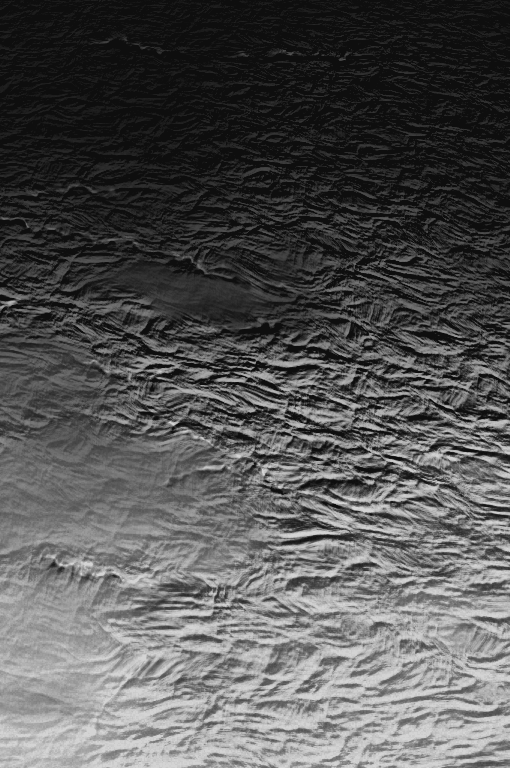
Give the GLSL for this texture, as a WebGL 1 fragment shader.

```glsl
precision highp float;
uniform vec2 u_resolution;

const float NEAR_SIZE = 0.034;   // wave size at the bottom edge
const float FAR_SIZE = 0.010;    // wave size at the top edge
const float STRETCH = 2.0;       // wave width over height
const float RELIEF = 7.0;        // strength of slope lighting
const float OCTAVE_FADE = 0.59;
const float DARKEST = 0.055;
const float BRIGHTEST = 0.83;
const float GRAIN = 0.07;

float hash(vec2 p) {
  vec3 q = fract(vec3(p.xyx) * 0.1031);
  q += dot(q, q.yzx + 33.33);
  return fract((q.x + q.y) * q.z);
}

float noise(vec2 p) {
  vec2 i = floor(p), f = fract(p);
  f = f * f * f * (f * (f * 6.0 - 15.0) + 10.0);
  return mix(mix(hash(i), hash(i + vec2(1.0, 0.0)), f.x),
             mix(hash(i + vec2(0.0, 1.0)), hash(i + vec2(1.0, 1.0)), f.x), f.y);
}

float waveSize(float y) {
  return mix(NEAR_SIZE, FAR_SIZE, y);
}

// Ridged, warped noise on a receding plane
float waveHeight(vec2 p) {
  float tilt = mix(-0.10, 0.13, smoothstep(0.0, 0.5, p.y)) * (1.0 - 0.7 * smoothstep(0.6, 0.9, p.y));
  p.y += tilt * (p.x - 0.33);
  float size = waveSize(p.y);
  vec2 q = vec2((p.x - 0.33) / (size * STRETCH), -log(size) / (NEAR_SIZE - FAR_SIZE)) + 60.0;
  q += 0.9 * vec2(noise(q * 0.37), noise(q * 0.37 + 17.3));
  q += vec2(0.5, 0.6) * vec2(noise(q * 0.9 + 31.0), noise(q * 0.9 + 5.0));
  float height = 0.0, amp = 0.5, turn = 0.22;
  for (int i = 0; i < 6; i++) {
    height += amp * (1.0 - abs(2.0 * noise(q) - 1.0));
    q = mat2(0.97, turn, -turn, 0.97) * q * 1.85 + 11.7;
    turn = -turn;
    amp *= OCTAVE_FADE;
  }
  return height;
}

// Thin curling wrinkles on still water
float wrinkle(vec2 p) {
  vec2 q = p * vec2(20.0, 32.0);
  q += 1.6 * vec2(noise(q * 0.8 + 3.0), noise(q * 0.8 + 50.0));
  return pow(1.0 - abs(2.0 * noise(q) - 1.0), 6.0) + 0.5 * noise(q * 4.0);
}

// Soft ellipse, one inside and zero outside
float patchMask(vec2 p, vec2 center, vec2 radii) {
  return 1.0 - smoothstep(0.55, 1.25, length((p - center) / radii));
}

// Foam line from a to b: light above, shadow beneath
float crest(vec2 p, vec2 a, vec2 b) {
  float slope = (b.y - a.y) / (b.x - a.x);
  float d = (p.y - a.y - slope * (p.x - a.x)) / sqrt(1.0 + slope * slope);
  float ends = smoothstep(a.x - 0.015, a.x + 0.02, p.x)
             * (1.0 - smoothstep(b.x - 0.02, b.x + 0.015, p.x));
  float lit = (d - 0.002) / 0.0028, shade = (d + 0.004) / 0.004;
  return ends * (exp(-lit * lit) - 0.8 * exp(-shade * shade));
}

void main() {
  vec2 p = gl_FragCoord.xy / u_resolution.y;
  vec2 drift = vec2(noise(p * 13.0), noise(p * 13.0 + 40.0)) - 0.5;
  vec2 ripple = vec2(noise(p * 48.0), noise(p * 48.0 + 70.0)) - 0.5;
  vec2 chop = vec2(noise(p * 130.0 + 9.0), noise(p * 130.0 + 90.0)) - 0.5;
  vec2 w = p + 0.045 * drift + 0.025 * ripple;

  // Broad light falling off with distance
  float base = 0.06 + 0.73 * (1.0 - smoothstep(-0.2, 0.92, p.y));
  base *= 0.87 + 0.26 * noise(vec2(p.x * 9.0 + p.y * 5.0, p.y * 23.0) + 3.0);
  base -= 0.08 * patchMask(w, vec2(0.33, 0.597), vec2(0.11, 0.03));

  // Smooth pools on the left
  float calm = patchMask(w, vec2(0.25, 0.63), vec2(0.14, 0.04));
  calm = max(calm, patchMask(w, vec2(0.08, 0.36), vec2(0.22, 0.11)));
  calm = max(calm, patchMask(w, vec2(0.02, 0.12), vec2(0.18, 0.18)));
  calm = max(calm, 0.85 * patchMask(w, vec2(0.04, 0.50), vec2(0.15, 0.06)));
  calm = max(calm, 0.7 * patchMask(w, vec2(0.27, 0.31), vec2(0.11, 0.045)));
  calm = max(calm, 0.5 * patchMask(w, vec2(0.57, 0.19), vec2(0.06, 0.03)));

  // Slope lighting of the waves
  float size = waveSize(p.y);
  float relief = waveHeight(p) - waveHeight(p + size * vec2(-0.05, 0.14));
  relief *= RELIEF;
  relief /= sqrt(1.0 + relief * relief);
  float sparkle = patchMask(w, vec2(0.49, 0.80), vec2(0.24, 0.19));
  float contrast = 0.08 + 0.33 * smoothstep(0.06, 0.32, base) + 0.10 * sparkle;
  contrast *= 1.0 - 0.80 * calm;
  float lift = relief + 0.08 - 0.27 * smoothstep(0.55, 0.9, p.y);
  float headroom = min(contrast, max(BRIGHTEST - base, 0.05));
  float tone = base + (lift > 0.0 ? headroom : contrast) * lift;
  tone += 0.11 * calm * base * (wrinkle(p) - wrinkle(p + vec2(-0.002, 0.004)));

  // Foam lines along the current
  vec2 c = p + 0.018 * drift + 0.013 * ripple + 0.008 * chop;
  float foam = crest(c, vec2(-0.03, 0.715), vec2(0.17, 0.69));
  foam += crest(c, vec2(0.17, 0.69), vec2(0.38, 0.622));
  foam += crest(c, vec2(-0.03, 0.605), vec2(0.08, 0.602));
  foam += crest(c, vec2(0.25, 0.562), vec2(0.38, 0.585));
  foam += crest(c, vec2(0.10, 0.528), vec2(0.22, 0.498));
  foam += crest(c, vec2(0.19, 0.473), vec2(0.305, 0.40));
  foam += crest(c, vec2(0.305, 0.40), vec2(0.49, 0.317));
  foam += crest(c, vec2(0.20, 0.368), vec2(0.30, 0.40));
  foam += crest(c, vec2(0.04, 0.273), vec2(0.19, 0.238));
  foam += 0.6 * crest(c, vec2(0.105, 0.03), vec2(0.21, 0.155));
  foam += 0.8 * crest(c, vec2(0.03, 0.757), vec2(0.17, 0.757));
  foam += crest(c, vec2(0.12, 0.935), vec2(0.24, 0.94));
  foam += crest(c, vec2(0.31, 0.93), vec2(0.46, 0.927));
  float broken = 0.15 + 1.1 * noise(p * vec2(60.0, 140.0));
  tone += foam * broken * (0.20 + 0.08 * base);

  // Film grain and tonal limits
  tone += GRAIN * (hash(floor(p * 512.0)) - 0.5) * (0.15 + base);
  gl_FragColor = vec4(vec3(clamp(tone, DARKEST, BRIGHTEST)), 1.0);
}
```
